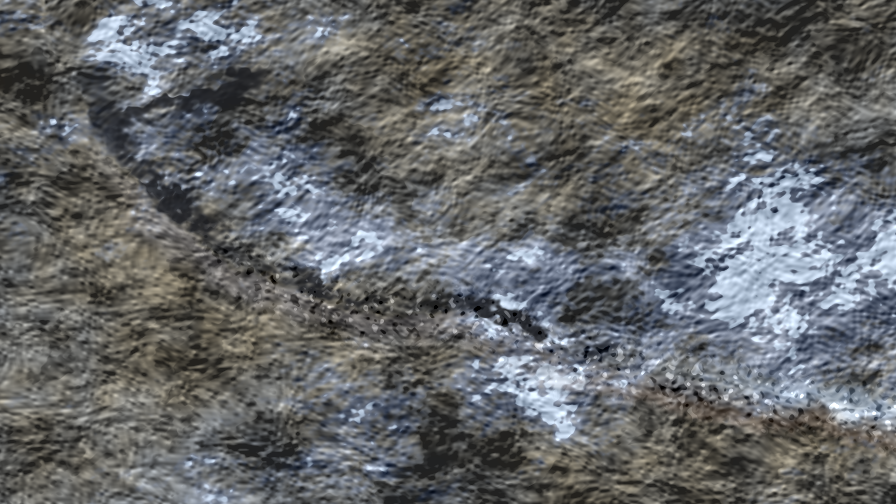
Reproduce this texture procedurally as a Shadertoy shader.

```glsl
// Weathered rock face: tilted, embossed strata split by a dark ragged seam,
// with an overhanging slab, a low ridge, rusty stains and pale mineral frost.
// Layered value noise gives the relief; curves and soft ellipses place the rest.

const vec3 WARM_TINT = vec3(1.06, 1.00, 0.86);
const vec3 COOL_TINT = vec3(0.95, 1.00, 1.06);
const vec3 BLUE_WASH = vec3(0.46, 0.51, 0.61);
const vec3 FROST = vec3(0.76, 0.83, 0.91);
const vec3 RIDGE = vec3(0.45, 0.44, 0.46);
const vec3 RUST = vec3(0.52, 0.45, 0.39);
const vec3 SHADOW = vec3(0.12, 0.125, 0.14);

const float BASE_TONE = 0.395;
const float RELIEF = 0.21;
const float EMBOSS = 0.42;
const float GRAIN_SCALE = 8.0;
const float GRAIN_STRETCH = 0.68;
const float GRAIN_ROUGHNESS = 0.83;
const float UPPER_ANGLE = 0.36;
const float LOWER_ANGLE = -0.22;
const vec2 LIGHT_STEP = vec2(-0.003, 0.006);

float hash(vec2 p) {
    return fract(sin(dot(p, vec2(127.1, 311.7))) * 43758.55);
}

// Value noise centred on zero
float noise(vec2 p) {
    vec2 cell = floor(p), f = fract(p);
    f = f * f * (3.0 - 2.0 * f);
    float low = mix(hash(cell), hash(cell + vec2(1, 0)), f.x);
    float high = mix(hash(cell + vec2(0, 1)), hash(cell + vec2(1, 1)), f.x);
    return mix(low, high, f.y) - 0.5;
}

// Rough layers drawn out along one direction, each octave turned a little
float strata(vec2 p, float angle) {
    vec2 along = vec2(cos(angle), sin(angle));
    vec2 q = vec2(dot(p, along) * GRAIN_STRETCH, dot(p, vec2(-along.y, along.x)));
    q += 0.02 * vec2(noise(p * 13.0), noise(p * 13.0 + 40.0));
    mat2 turn = mat2(0.96, 0.28, -0.28, 0.96);
    float sum = 0.0, amp = 1.0;
    q *= GRAIN_SCALE;
    for (int i = 0; i < 5; i++) {
        sum += amp * noise(q);
        q = turn * q * 2.07 + 17.3;
        amp *= GRAIN_ROUGHNESS;
    }
    return sum;
}

// Each side of the seam has its own grain direction
float rockHeight(vec2 p, float upper) {
    return mix(strata(p + 3.7, LOWER_ANGLE), strata(p, UPPER_ANGLE), upper);
}

float patchAt(vec2 p, vec2 centre, vec2 radius) {
    vec2 d = (p - centre) / radius;
    return exp(-dot(d, d));
}

// Approximate signed distance above the seam
float seamDistance(vec2 p) {
    float drop = 0.29 * exp(-5.0 * (p.x - 0.19));
    float bump = 0.04 * patchAt(vec2(p.x, 0.0), vec2(0.93, 0.0), vec2(0.13, 1.0));
    float slope = -0.17 - 5.0 * drop;
    float line = 0.49 - 0.17 * p.x + drop + bump;
    return (p.y - line) / sqrt(1.0 + slope * slope);
}

void mainImage(out vec4 fragColor, in vec2 fragCoord) {
    vec2 p = fragCoord / iResolution.y;
    p.x *= 1.7778 * iResolution.y / iResolution.x;
    float wobble = noise(p * 11.0) + 0.7 * noise(p * 29.0) + 0.6 * noise(p * 70.0);
    float seam = seamDistance(p) + 0.024 * wobble;
    float upper = smoothstep(-0.006, 0.006, seam);

    // Lit stone with dark pits
    float height = rockHeight(p, upper);
    float lit = height - rockHeight(p + LIGHT_STEP, upper);
    float bloom = strata(p + 7.0, UPPER_ANGLE);
    float broad = noise(p * 2.6 + 5.0) + 0.5 * noise(p * 6.0);
    float tone = BASE_TONE + RELIEF * height + EMBOSS * lit + 0.08 * broad;
    tone -= 0.13 * smoothstep(0.22, 0.5, -bloom);
    tone -= 0.09 * patchAt(p, vec2(1.75, 0.95), vec2(0.35, 0.18));
    float warmth = 0.28 + 0.8 * broad + 0.5 * noise(p * 24.0);
    warmth += 0.3 * patchAt(p, vec2(1.1, 0.9), vec2(0.6, 0.22)) + 0.17 * (1.0 - upper);
    vec3 col = max(tone, 0.13) * mix(COOL_TINT, WARM_TINT, clamp(warmth, 0.0, 1.0));

    // Worn ridge beneath the seam
    float ridge = smoothstep(-0.095, -0.03, seam + 0.03 * height) * smoothstep(0.0, -0.02, seam);
    ridge *= smoothstep(0.12, 0.35, p.x);
    col = mix(col, RIDGE + 0.17 * height + 0.35 * lit, 0.5 * ridge);

    // Blue-grey wash and bright mineral flecks
    float region = patchAt(p, vec2(1.58, 0.42), vec2(0.48, 0.25));
    region = max(region, 0.92 * patchAt(p, vec2(0.70, 0.55), vec2(0.22, 0.10)));
    region = max(region, 0.85 * patchAt(p, vec2(1.02, 0.45), vec2(0.25, 0.13)));
    region = max(region, 0.55 * patchAt(p, vec2(0.50, 0.72), vec2(0.45, 0.13)));
    region = max(region, 0.50 * patchAt(p, vec2(0.95, 0.20), vec2(0.50, 0.14)));
    region = max(region, 0.45 * patchAt(p, vec2(0.72, 0.06), vec2(0.40, 0.13)));
    region = max(region, 0.42 * patchAt(p, vec2(1.60, 0.04), vec2(0.40, 0.10)));
    region = max(region, 0.36 * patchAt(p, vec2(0.45, 0.93), vec2(0.40, 0.12)));
    float wash = smoothstep(0.20, 0.75, region + 0.55 * bloom);
    col = mix(col, BLUE_WASH + 0.24 * height + 0.5 * lit, 0.8 * wash);
    float fleck = smoothstep(0.62, 0.84, 0.62 * region + 0.85 * bloom + 0.25 * lit);
    col = mix(col, FROST + 0.14 * height + 0.35 * lit, 0.9 * fleck * smoothstep(0.02, 0.3, region));

    // Pale vein and rusty edge at the right end of the seam
    float veinFade = smoothstep(1.15, 1.7, p.x);
    float vein = exp(-pow((seam + 0.015 * height) / 0.03, 2.0)) * veinFade;
    col = mix(col, FROST + 0.15 * height + 0.3 * lit, 0.75 * vein);
    float rust = exp(-pow((seam + 0.06 + 0.02 * height) / 0.018, 2.0));
    col = mix(col, RUST + 0.25 * height + 0.3 * lit, 0.45 * rust * smoothstep(0.85, 1.4, p.x));

    // Broken seam shadow with a sprinkling of light and dark grit
    float reach = smoothstep(0.12, 0.28, p.x) * smoothstep(1.4, 1.0, p.x);
    float width = 0.045 + 0.045 * noise(vec2(p.x * 9.0, 2.0));
    float gap = smoothstep(-0.012, 0.008, seam + 0.012 * bloom);
    gap *= smoothstep(width, 0.2 * width, seam + 0.05 * height);
    gap *= 0.72 + 0.7 * bloom;
    col = mix(col, SHADOW + 0.15 * max(height, 0.0), clamp(gap * reach, 0.0, 0.9));
    mat2 tilt = mat2(0.8, 0.6, -0.6, 0.8);
    float grit = noise(tilt * p * 118.0) + noise(p * tilt * 97.0 + 31.0);
    float gritBand = exp(-pow((seam + 0.01) / 0.06, 2.0)) * smoothstep(0.3, 0.6, p.x);
    col += 0.28 * gritBand * (smoothstep(0.3, 0.6, grit) - smoothstep(0.25, 0.6, -grit));

    // Overhanging slab at the upper left
    float lip = 0.775 + 0.33 * (p.x - 0.23) + 0.035 * wobble - p.y;
    float span = smoothstep(0.20, 0.27, p.x) * smoothstep(0.56, 0.50, p.x);
    float under = smoothstep(-0.004, 0.004, lip) * smoothstep(0.045, 0.008, lip + 0.03 * height);
    col += 0.08 * span * smoothstep(-0.07, -0.01, lip) * smoothstep(0.004, -0.004, lip);
    col = mix(col, SHADOW, 0.85 * under * span);

    fragColor = vec4(clamp(col, 0.0, 1.0), 1.0);
}
```
